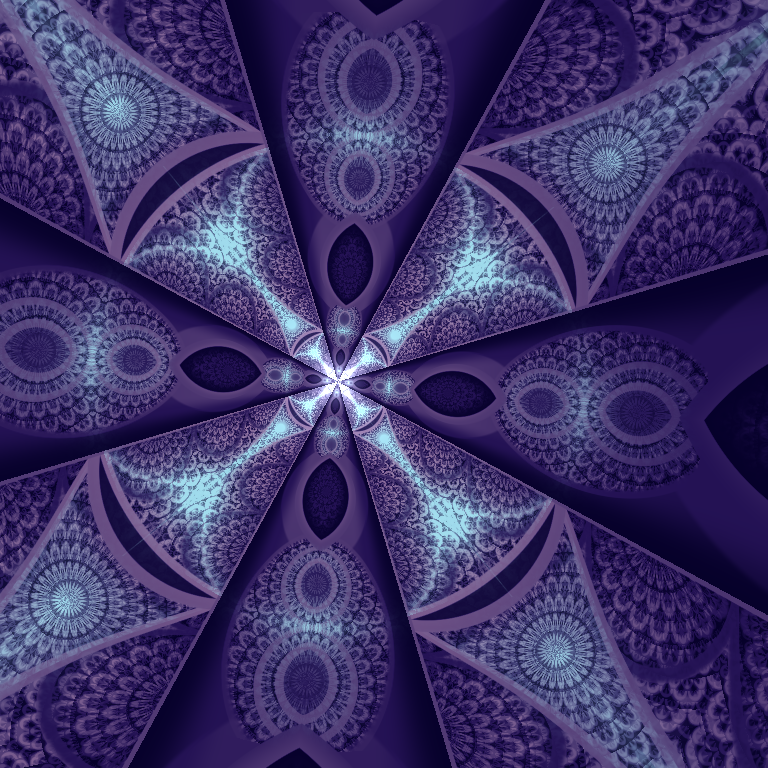
This pattern is drawn by a Shadertoy shader. Its source:

```glsl
#define CENTER vec2(0.440, 0.503)
#define TILT 0.105
#define CUSP_RADIUS 0.33
#define PERIOD 1.5686
#define HALF_WEDGE 0.3927
#define NAVY vec3(0.02, 0.00, 0.16)
#define INDIGO vec3(0.14, 0.07, 0.33)
#define VIOLET vec3(0.31, 0.22, 0.45)
#define MAUVE vec3(0.52, 0.39, 0.58)
#define ICE vec3(0.64, 0.89, 0.95)
#define TAU 6.2831853

float hash(vec2 p) {
    vec3 q = fract(vec3(p.xyx) * 0.1031);
    q += dot(q, q.yzx + 33.33);
    return fract((q.x + q.y) * q.z);
}

float band(float d, float width, float px) {
    return 1.0 - smoothstep(width - px, width + px, abs(d));
}

// Pointed oval with half length h and half width w
float almond(vec2 p, float h, float w) {
    float radius = (h * h + w * w) / (2.0 * w);
    return length(vec2(p.x, abs(p.y) + radius - w)) - radius;
}

// Overlapping ribbed scales; fade to an average when too small to resolve
float scales(vec2 p, float footprint) {
    float row = floor(p.y);
    p.x += 0.5 * mod(row, 2.0);
    vec2 f = vec2(fract(p.x) - 0.5, fract(p.y));
    float d = length(f * vec2(1.0, 0.55));
    float rim = 1.0 - smoothstep(0.03, 0.13, abs(d - 0.40));
    float ribs = 0.5 + 0.5 * cos(atan(f.x, f.y + 0.1) * 9.0);
    float inside = 1.0 - smoothstep(0.28, 0.38, d);
    float shade = rim * 0.65 + ribs * inside * 0.4 + 0.14 * hash(vec2(floor(p.x), row));
    return mix(shade, 0.38, smoothstep(0.25, 0.8, footprint));
}

// Scales laid in rings around a point, with a finer layer on top
float ringScales(vec2 q, float count, float px) {
    float rad = length(q);
    vec2 polar = vec2(atan(q.y, q.x) / TAU * count, rad * 17.0);
    float foot = px * max(17.0, count / (TAU * max(rad, 0.03)));
    float coarse = scales(polar, foot);
    float fine = scales(polar * vec2(3.0, 2.6), foot * 2.8);
    return coarse * 0.7 + fine * 0.35;
}

vec3 palette(float v) {
    vec3 c = mix(NAVY, INDIGO, smoothstep(0.0, 0.22, v));
    c = mix(c, VIOLET, smoothstep(0.22, 0.48, v));
    c = mix(c, MAUVE, smoothstep(0.48, 0.8, v));
    return mix(c, vec3(0.86, 0.78, 0.90), smoothstep(0.85, 1.4, v));
}

// Bright wedge: returns tone and icy glow
vec2 leafWedge(vec2 w, float px) {
    float a = abs(w.y);
    float t = a / HALF_WEDGE;
    float s = mod(w.x - 0.09 * (1.0 - t * t), PERIOD);
    float tip = PERIOD - 0.12 * (1.0 - 0.7 * t * t);
    float leg = HALF_WEDGE * exp(-3.6 * s);
    float fork = HALF_WEDGE * exp(-4.6 * max(tip - s, 0.0));
    float legDist = (a - leg) / sqrt(1.0 + 12.96 * leg * leg);
    float forkDist = (a - fork) / sqrt(1.0 + 21.0 * fork * fork);

    // Arched lobes standing on the wedge edge
    float cell = mod(s - 0.12, 0.46) - 0.23;
    vec2 q = vec2(cell, HALF_WEDGE + 0.03 - a);
    float arch = length(q * vec2(1.0, 0.75)) - 0.235;
    float tex = ringScales(q, 20.0, px);
    float star = ringScales(vec2(s - 0.22, w.y), 26.0, px);
    float inStar = 1.0 - smoothstep(-px, px, legDist);
    float tone = mix(tex * (0.65 + 0.45 * smoothstep(0.0, 0.25, q.y)), star, inStar);
    tone = mix(tone, 0.62, 0.8 * band(arch, 0.013, px) * (1.0 - inStar));
    tone *= 1.0 - 0.55 * smoothstep(0.02, 0.0, arch) * smoothstep(-0.06, 0.0, arch);

    // Mauve outlines, dark notch behind the leaf, slit along the spine
    tone = mix(tone, 0.70, band(legDist, 0.016, px) * smoothstep(0.8, 0.5, s));
    tone = mix(tone, 0.66, 0.7 * band(forkDist, 0.009, px) * smoothstep(0.8, 1.2, s));
    tone = mix(tone, 0.10, smoothstep(tip - px, tip + px, s));
    tone = mix(tone, 0.70, band(s - tip, 0.018, px));
    tone = mix(tone, 0.65, band(min(s, PERIOD - s), 0.024, px));
    tone = mix(tone, 0.58, band(a - HALF_WEDGE, 0.012, px));
    tone = mix(tone, 0.08, band(a, 0.008, px) * band(s - 0.78, 0.25, 0.1));

    float nodes = exp(-14.0 * length(vec2(s - 0.24, a))) + 1.3 * exp(-9.0 * length(vec2(s - 1.14, a)));
    float veins = 0.55 * exp(-a * 22.0) * smoothstep(0.1, 0.5, s) * smoothstep(1.4, 1.1, s);
    veins += 0.45 * exp(-abs(forkDist) * 26.0) * smoothstep(0.85, 1.2, s) * step(s, tip);
    veins += 0.25 * inStar * smoothstep(0.0, 0.12, s);
    return vec2(tone, (nodes + veins) * (0.3 + 1.1 * mix(tex, star, inStar)));
}

// Dark wedge: large eye, then a lace body with two mirrored small eyes
vec2 eyeWedge(vec2 w, float px) {
    float x = mod(w.x + 1.19, PERIOD) - 1.19;
    float eye = min(almond(vec2(x + 0.83, w.y), 0.365, 0.2),
                    almond(vec2(x + 0.83 - PERIOD, w.y), 0.365, 0.2));
    vec2 q = vec2(abs(x + 0.025) - 0.195, w.y);
    float smallEye = almond(q, 0.11, 0.075);
    float body = (length(vec2((x + 0.03) / 0.47, w.y / 0.31)) - 1.0) * 0.3;
    float tex = ringScales(q, 24.0, px);

    float tone = 0.26 - 0.22 * smoothstep(0.2, HALF_WEDGE, abs(w.y));
    tone += 0.10 * smoothstep(0.17, 0.15, eye);
    tone = mix(tone, tex * 0.78, smoothstep(px, -px - 0.02, body));
    tone = mix(tone, 0.40, 0.6 * band(body, 0.009, px));
    tone = mix(tone, 0.52, band(smallEye - 0.085, 0.012, px));
    tone = mix(tone, 0.56, band(smallEye - 0.012, 0.016, px));
    tone = mix(tone, 0.12 + 0.35 * tex, smoothstep(px, -px, smallEye));
    tone = mix(tone, 0.50 - 2.0 * max(eye, 0.0), smoothstep(0.06 + px, 0.06 - px, eye));
    float speck = ringScales(vec2(x + 0.83, w.y), 18.0, px);
    tone = mix(tone, 0.04 + 0.22 * speck * smoothstep(0.0, -0.12, eye), smoothstep(px, -px, eye));

    float node = exp(-abs(x + 0.025) * 17.0 - w.y * w.y * 22.0);
    float sparks = 0.2 * exp(-12.0 * abs(smallEye - 0.045)) * smoothstep(0.0, -0.04, body);
    return vec2(tone, (node * 0.75 + sparks) * (0.25 + tex) * smoothstep(0.02, 0.1, eye));
}

void mainImage(out vec4 fragColor, in vec2 fragCoord) {
    vec2 p = fragCoord / iResolution.y - CENTER;
    float r = max(length(p), 0.001);
    float px = 0.8 / (iResolution.y * r);

    // Log-polar space makes every ring a scaled copy of the next
    float angle = atan(p.y, p.x) + TILT;
    float sector = floor(angle / (2.0 * HALF_WEDGE) + 0.5);
    vec2 w = vec2(log(r / CUSP_RADIUS), angle - sector * 2.0 * HALF_WEDGE);
    float leafy = mod(sector, 2.0);
    vec2 look = leafy > 0.5 ? leafWedge(w, px) : eyeWedge(w, px);

    // Light fades outward, more so in the dark arms and to the right
    float gain = mix(1.3, 0.86, smoothstep(0.04, 0.5, r));
    gain *= 1.0 - (0.3 - 0.15 * leafy) * smoothstep(0.1, 0.5, p.x);
    vec3 color = palette(look.x * gain);
    color = mix(color, ICE, clamp(look.y * gain * gain, 0.0, 0.95));
    float core = exp(-r * r / 0.0007) + 0.45 * leafy * exp(-r * r / 0.005);
    color += vec3(0.62, 0.72, 0.74) * core * (0.4 + look.x);
    fragColor = vec4(clamp(color, 0.0, 1.0), 1.0);
}
```
